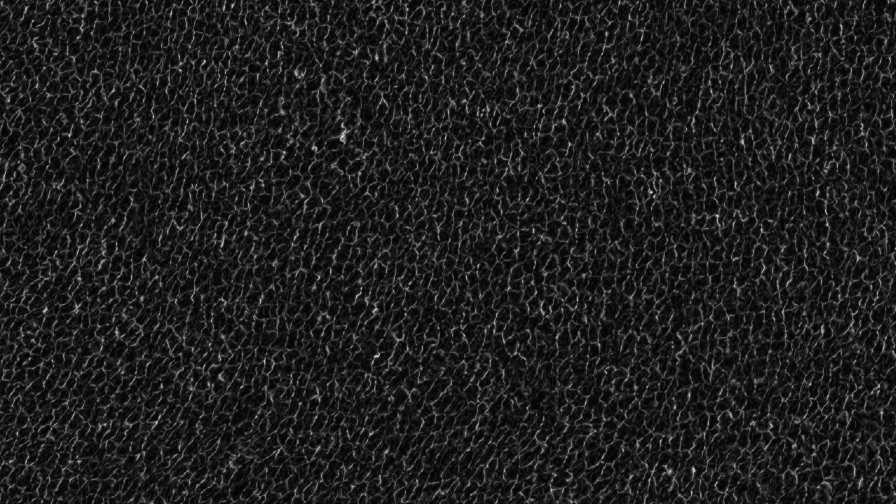
A Shadertoy shader for this texture:

```glsl
// Black grained leather: small dark pebbles parted by thin pale creases.
// Voronoi borders in a sheared, roughened space give the creases; noise
// breaks them into short glints, and a finer net adds wrinkles between them.

const vec2  PEBBLES      = vec2(45.0, 36.0);  // pebbles per canvas height
const float JITTER       = 0.88;              // irregularity of the pebbles
const float CREASE_WIDTH = 0.082;             // falloff, in pebble units
const float CREASE_GAIN  = 0.43;
const vec2  WRINKLE_SCALE = vec2(2.1, 1.5);
const float WRINKLE_WIDTH = 0.10;
const float WRINKLE_GAIN  = 0.15;
const float GLINT_SCALE  = 215.0;             // glints per canvas height
const float WARP         = 0.010;             // slow wobble of the grain
const float ROUGHNESS    = 0.0085;            // raggedness of the creases
const vec2  LIGHT        = vec2(-0.8, 0.6);
const vec3  PEBBLE_COLOR = vec3(0.020, 0.020, 0.021);
const vec3  CREASE_TINT  = vec3(0.995, 1.0, 1.008);
const int   SAMPLES      = 2;                 // antialiasing samples per side

vec2 hash2(vec2 p) {
    vec3 q = fract(p.xyx * vec3(0.1031, 0.1030, 0.0973));
    q += dot(q, q.yzx + 33.33);
    return fract((q.xx + q.yz) * q.zy);
}

vec2 noise2(vec2 p) {
    vec2 cell = floor(p), f = fract(p);
    f = f * f * (3.0 - 2.0 * f);
    vec2 low  = mix(hash2(cell), hash2(cell + vec2(1, 0)), f.x);
    vec2 high = mix(hash2(cell + vec2(0, 1)), hash2(cell + vec2(1, 1)), f.x);
    return mix(low, high, f.y);
}

vec2 seedPoint(vec2 cell) {
    return cell + 0.5 + JITTER * (hash2(cell) - 0.5);
}

// Distance to the nearest pebble border (x) and the border's normal (yz).
vec3 pebbleBorder(vec2 p) {
    vec2 home = floor(p), nearestCell = home, toNearest = vec2(8.0);
    for (int j = -1; j <= 1; j++)
    for (int i = -1; i <= 1; i++) {
        vec2 cell = home + vec2(i, j);
        vec2 r = seedPoint(cell) - p;
        if (dot(r, r) < dot(toNearest, toNearest)) {
            toNearest = r;
            nearestCell = cell;
        }
    }
    vec3 border = vec3(8.0, 1.0, 0.0);
    for (int j = -1; j <= 1; j++)
    for (int i = -1; i <= 1; i++) {
        if (i == 0 && j == 0) continue;
        vec2 r = seedPoint(nearestCell + vec2(i, j)) - p;
        vec2 normal = normalize(r - toNearest);
        float d = dot(0.5 * (r + toNearest), normal);
        if (d < border.x) border = vec3(d, normal);
    }
    return border;
}

// Leans the grain to the right, more so at the bottom, stretches it upright
// towards the right edge and roughens it.
vec2 grainSpace(vec2 p) {
    vec2 q = p;
    q.x += p.y * (-0.52 + 0.12 * p.y + 0.17 * p.x);
    q.y = p.y * (1.0 - 0.10 * p.x) - 0.12 * p.x;
    q += 4.0 * WARP * (noise2(p * 4.0 + 7.0) - 0.5);
    q += WARP * (noise2(p * 26.0) - 0.5);
    return q + ROUGHNESS * (noise2(p * 105.0 + 13.0) - 0.5);
}

vec3 leather(vec2 p) {
    vec2 grain = grainSpace(p) * PEBBLES + 20.0;

    // Main creases, brightest where they run upright and face the light.
    vec3 border = pebbleBorder(grain);
    float facing = 0.46 + 0.54 * abs(border.y) + 0.18 * dot(border.yz, LIGHT);
    float gaps = 0.40 + 1.20 * noise2(grain * vec2(1.9, 1.4) + 80.0).y;
    float crease = CREASE_GAIN * facing * gaps
                 * exp(-max(border.x, 0.0) / CREASE_WIDTH);

    // Finer, fainter wrinkles across the pebbles.
    vec2 fine = grain * WRINKLE_SCALE + 1.2 * noise2(grain * 0.9) + 50.0;
    float patches = 0.40 + 0.80 * noise2(grain * 1.3 + 31.0).x;
    float wrinkle = WRINKLE_GAIN * patches
                  * exp(-max(pebbleBorder(fine).x, 0.0) / WRINKLE_WIDTH);

    // Broken glints along the creases and a slight slow change of sheen.
    float glint = 0.12 + 1.50 * noise2(p * GLINT_SCALE).x;
    float sheen = 0.96 + 0.08 * noise2(p * 2.2 + 3.0).x;
    float tone  = (max(crease, wrinkle) + 0.3 * min(crease, wrinkle))
                * glint * sheen;
    return PEBBLE_COLOR * (0.6 + 0.5 * glint) + tone * CREASE_TINT;
}

void mainImage(out vec4 fragColor, in vec2 fragCoord) {
    vec3 color = vec3(0.0);
    for (int j = 0; j < SAMPLES; j++)
    for (int i = 0; i < SAMPLES; i++) {
        vec2 offset = (vec2(i, j) + 0.5) / float(SAMPLES) - 0.5;
        color += leather((fragCoord + offset) / iResolution.y);
    }
    fragColor = vec4(color / float(SAMPLES * SAMPLES), 1.0);
}
```
